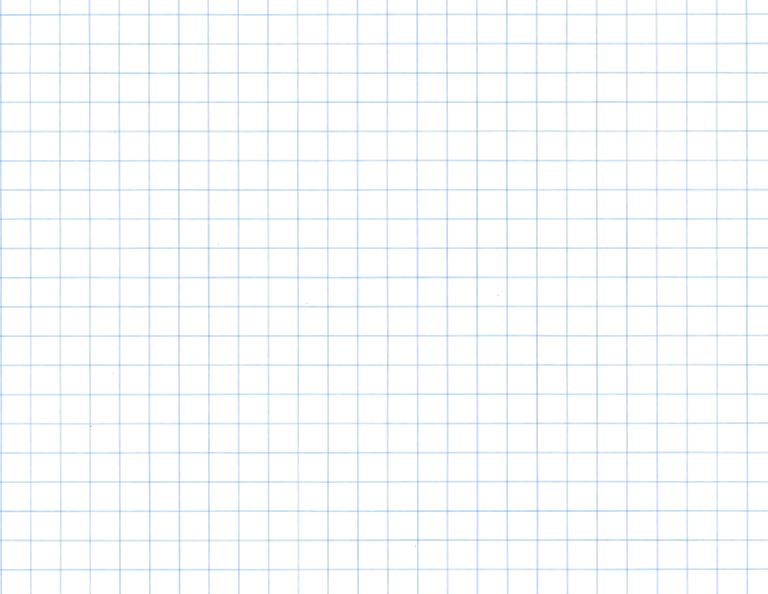
A WebGL 2 fragment shader for this pattern:

```glsl
#version 300 es
precision highp float;

uniform vec2 u_resolution;
out vec4 fragColor;

// Lengths are fractions of the canvas width
const vec2 PITCH = vec2(0.03857, 0.03803);
const vec2 ORIGIN = vec2(0.0013, 0.0319);
const float LINE_WIDTH = 0.00122;
const float INK_BLEED = 0.0023;

const vec3 PAPER = vec3(1.0);
const vec3 VERTICAL_INK = vec3(0.63, 0.76, 0.92);
const vec3 HORIZONTAL_INK = vec3(0.60, 0.785, 0.93);
const vec3 SPECK_INK = vec3(0.80, 0.81, 0.84);

float hash(vec2 p) {
    return fract(sin(dot(p, vec2(127.1, 311.7))) * 43758.5453);
}

// Smooth noise along one line, distinct for each seed
float lineNoise(float x, float seed) {
    float cell = floor(x);
    float f = smoothstep(0.0, 1.0, fract(x));
    return mix(hash(vec2(cell, seed)), hash(vec2(cell + 1.0, seed)), f);
}

// Box-filtered coverage of a thin line
float lineCoverage(float dist, float width, float blur) {
    float low = max(-0.5 * width, dist - 0.5 * blur);
    float high = min(0.5 * width, dist + 0.5 * blur);
    return max(high - low, 0.0) / blur;
}

// One family of printed rules: t counts lines, along runs down their length
float rules(float t, float pitch, float along, float seed, float blur) {
    float index = round(t);
    float id = index + seed;
    float wobble = (lineNoise(along * 9.0, id + 0.3) - 0.5) * 0.0005;
    float dist = (t - index) * pitch + wobble;

    // Uneven ink: per line, in long stretches and as fine grain
    float strength = 0.72 + 0.22 * hash(vec2(id, 4.7));
    strength += 0.30 * lineNoise(along * 7.0, id + 0.5);
    strength += 0.26 * (lineNoise(along * 190.0, id + 0.7) - 0.5);
    return lineCoverage(dist, LINE_WIDTH, blur) * strength;
}

// Sparse dust marks, at most one in each cell
float specks(vec2 p, float scale, float density, float blur) {
    vec2 cell = floor(p * scale);
    vec2 jitter = vec2(hash(cell + 3.1), hash(cell + 8.6));
    vec2 center = (cell + 0.2 + 0.6 * jitter) / scale;
    float radius = mix(0.0005, 0.0011, hash(cell + 5.4));
    float dist = length(p - center);
    float present = step(hash(cell + 1.9), density);
    return present * (1.0 - smoothstep(radius - 0.5 * blur, radius + 0.5 * blur, dist));
}

void main() {
    float pixel = 1.0 / u_resolution.x;
    vec2 p = gl_FragCoord.xy * pixel;
    float blur = max(pixel, INK_BLEED);

    // Slight skew of the sheet, with columns widening to the right
    vec2 skewed = p + vec2(0.0013 * (p.y - 0.387), -0.0007 * (p.x - 0.5));
    vec2 grid = (skewed - ORIGIN) / PITCH;
    grid.x *= 1.0 - 0.0076 * (skewed.x - ORIGIN.x);

    float vertical = rules(grid.x, PITCH.x, p.y, 11.0, blur);
    float horizontal = rules(grid.y, PITCH.y, p.x, 67.0, blur);

    // Inks multiply where the rules cross
    vec3 color = PAPER;
    color *= mix(vec3(1.0), VERTICAL_INK, vertical);
    color *= mix(vec3(1.0), HORIZONTAL_INK, horizontal);
    color = mix(color, color * SPECK_INK, specks(p, 12.0, 0.05, pixel));

    fragColor = vec4(color, 1.0);
}
```
